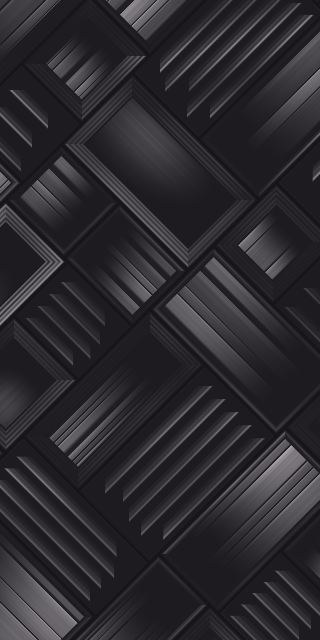
A Shadertoy shader for this background:

```glsl
// Dark diagonal relief of mouldings: a staggered grid, turned by 45 degrees, is
// split into oblong panels. Each gets a finely ruled frame and a core of fading
// slats, close-set rails or a softly lit recess.

const float TAU = 6.28318;
const float CELL = 0.56;                       // grid cell, in canvas widths
const vec3 SHADE = vec3(0.114, 0.105, 0.124);
const vec3 LIGHT = vec3(0.480, 0.474, 0.476);

float hash(vec2 p) {
    vec3 h = fract(vec3(p.xyx) * 0.1031);
    h += dot(h, h.yzx + 33.33);
    return fract((h.x + h.y) * h.z);
}

// Smooth one-dimensional noise
float noise(float x, float seed) {
    float i = floor(x);
    return mix(hash(vec2(i, seed)), hash(vec2(i + 1.0, seed)), smoothstep(0.0, 1.0, x - i));
}

// Antialiased step that rises at the given edge
float rise(float edge, float x, float px) {
    return smoothstep(edge - 0.6 * px, edge + 0.6 * px, x);
}

// Uneven fine grooves across x, from 0 to 1
float grooves(float x, float seed) {
    float wave = 0.5 + 0.5 * cos(TAU * x / 0.0118);
    return mix(wave, noise(x / 0.0055, seed), 0.45);
}

// Splits the cell around p; returns the panel's local position, size and seed
void findPanel(vec2 p, out vec2 q, out vec2 size, out float seed) {
    float row = floor(p.y / CELL);
    p.x += CELL * hash(vec2(row, 7.0));
    vec2 cell = floor(p / CELL);
    q = p - cell * CELL;
    size = vec2(CELL);
    seed = hash(cell + 31.0) * 97.0;
    for (int i = 0; i < 2; i++) {
        if (i > 0 && hash(vec2(seed, 3.0)) > 0.34) break;
        bool acrossX = i == 0 ? hash(vec2(seed, 1.0)) < 0.5 : size.x > size.y;
        float ratio = mix(0.40, 0.60, hash(vec2(seed, 2.0)));
        vec2 axis = acrossX ? vec2(1, 0) : vec2(0, 1);
        float cut = dot(size, axis) * ratio;
        bool far = dot(q, axis) > cut;
        q -= far ? axis * cut : vec2(0);
        size = mix(size, vec2(far ? dot(size, axis) - cut : cut), axis);
        seed += far ? 13.7 : 5.3;
    }
    if (size.y > size.x) { q = q.yx; size = size.yx; }
}

// Boards of uneven width, lit at one end and fading along their length
float slats(vec2 q, vec2 size, float seed, float px) {
    float count = 3.0 + floor(2.5 * hash(vec2(seed, 11.0)));
    float y = q.y / size.y * count;
    y += 0.35 * sin(2.1 * y + seed);
    float board = floor(y), f = y - board;
    float tone = mix(0.45, 1.0, hash(vec2(board, seed)));
    float t = q.x / size.x;
    t = hash(vec2(seed, 12.0)) < 0.5 ? t : 1.0 - t;
    t += 0.16 * (hash(vec2(board, seed + 4.0)) - 0.5);
    float width = size.y / count;
    float seam = rise(0.006, f * width, px);
    float lip = 1.0 - rise(0.006, (1.0 - f) * width, px);
    float grain = mix(0.84, 1.0, noise(q.y / 0.005, seed));
    return (tone * mix(0.72, 1.0, f) + 0.14 * lip) * grain * mix(0.08, 1.0, seam)
         * (1.0 - smoothstep(0.12, 0.86, t));
}

// Close-set bright rails with a shaded, grooved flank and mitred ends
float rails(vec2 q, vec2 size, float seed, float px) {
    float count = max(2.0, floor(size.y / mix(0.046, 0.075, hash(vec2(seed, 21.0)))));
    float pitch = size.y / count;
    float index = floor(q.y / pitch);
    float y = q.y - index * pitch;
    float flank = rise(0.008, y, px) * (1.0 - smoothstep(0.012, 0.045, y));
    float edge = rise(0.006, y, px) * (1.0 - rise(0.012, y, px));
    float inset = 0.07 * hash(vec2(index, seed));
    float ends = rise(inset, q.x - y, px) * rise(0.01, size.x - q.x - y, px);
    float sheen = mix(0.35, 1.0, noise(q.x / 0.22 + index * 0.4, seed));
    return (0.6 * flank * mix(0.35, 1.0, grooves(y, seed)) + 0.5 * edge) * ends * sheen;
}

// Dark hollow with an off-centre glow and faint ruling
float recess(vec2 q, vec2 size, float seed) {
    vec2 spot = mix(vec2(0.2), vec2(0.8), vec2(hash(vec2(seed, 31.0)), hash(vec2(seed, 32.0))));
    float r = length((q / size - spot) * vec2(1.0, 0.8));
    float ruling = mix(0.72, 1.0, noise(q.y / 0.005, seed));
    return 0.52 * (1.0 - smoothstep(0.0, 0.62, r)) * ruling;
}

// Concentric ruled moulding, each side lit on its own
float moulding(vec2 q, vec2 size, float d, float seed) {
    vec2 e = min(q, size - q);
    bool onEnd = e.x < e.y;
    float side = onEnd ? step(0.5 * size.x, q.x) : 2.0 + step(0.5 * size.y, q.y);
    float along = onEnd ? q.y : q.x;
    float facing = hash(vec2(side, seed + 2.0));
    float sheen = noise(along / 0.16, seed + side);
    return mix(0.08, 0.95, facing * facing) * mix(0.2, 1.0, sheen)
         * mix(0.08, 1.0, grooves(d, seed + side));
}

void mainImage(out vec4 fragColor, in vec2 fragCoord) {
    float px = 1.0 / iResolution.x;
    vec2 p = fragCoord * px;
    p = vec2(p.x + p.y, p.y - p.x) * 0.70711 + vec2(3.1, 5.2);

    vec2 q, size;
    float seed;
    findPanel(p, q, size, seed);
    vec2 e = min(q, size - q);
    float d = min(e.x, e.y);

    // Choose the core and the width of its frame
    float kind = hash(vec2(seed, 41.0));
    float border = kind < 0.42 ? 0.026 : kind < 0.68 ? 0.014 : 0.054;
    vec2 inner = q - border, innerSize = size - 2.0 * border;
    float core = kind < 0.42 || kind > 0.88 ? slats(inner, innerSize, seed, px)
               : kind < 0.68 ? rails(inner, innerSize, seed, px)
               : recess(inner, innerSize, seed);

    // Join frame and core, with dark gaps around both
    float frame = moulding(q, size, d, seed) * (1.0 - rise(border - 0.006, d, px));
    float lit = frame + core * rise(border, d, px);
    lit *= rise(0.008, d, px) * mix(0.75, 1.1, hash(vec2(seed, 42.0)));
    fragColor = vec4(SHADE + LIGHT * lit - 0.025 * (1.0 - rise(0.004, d, px)), 1.0);
}
```
